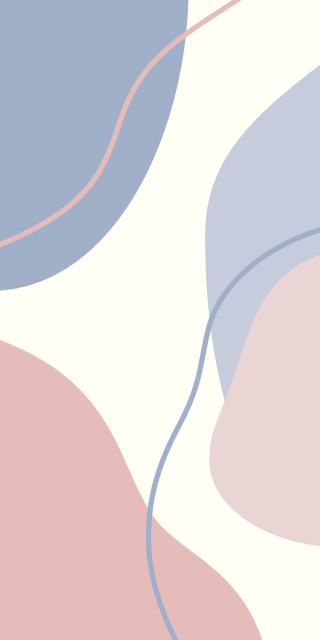
Write a WebGL 1 fragment shader that draws this background.

```glsl
precision highp float;
// Calm pastel background: soft organic blobs entering from the canvas sides,
// with two thin ribbons flowing over them. Every contour is a chain of cubic
// Bezier curves; distance and ray crossings give smooth fills and strokes.

#define CREAM    vec3(1.0, 1.0, 0.965)
#define BLUE     vec3(0.63, 0.69, 0.79)
#define LAVENDER vec3(0.78, 0.80, 0.865)
#define ROSE     vec3(0.90, 0.737, 0.73)
#define BLUSH    vec3(0.913, 0.838, 0.83)
#define RIBBON_HALF_WIDTH 0.82
#define CURVE_STEPS 24

// Rays run toward the contour: right for left-hand blobs, left for the others.
#define RAY_RIGHT 1.0
#define RAY_LEFT -1.0

uniform vec2 u_resolution;

// Canvas units: 100 wide, 200 high, origin at the lower left.
vec2 pos;

// Contour state: x = distance so far, y = -1 inside or +1 outside.
const vec2 EMPTY_PATH = vec2(1000.0, 1.0);

vec2 bezierPoint(vec2 a, vec2 b, vec2 c, vec2 d, float t) {
  vec2 ab = mix(a, b, t), bc = mix(b, c, t), cd = mix(c, d, t);
  return mix(mix(ab, bc, t), mix(bc, cd, t), t);
}

float segmentDistance(vec2 a, vec2 b) {
  vec2 edge = b - a, offset = pos - a;
  float along = clamp(dot(offset, edge) / dot(edge, edge), 0.0, 1.0);
  return length(offset - edge * along);
}

// Extends a contour by one curve, updating its distance and side.
vec2 addCurve(vec2 path, float ray, vec2 a, vec2 b, vec2 c, vec2 d) {
  vec2 previous = a;
  for (int i = 1; i <= CURVE_STEPS; i++) {
    vec2 next = bezierPoint(a, b, c, d, float(i) / float(CURVE_STEPS));
    path.x = min(path.x, segmentDistance(previous, next));
    if ((previous.y > pos.y) != (next.y > pos.y)) {
      float t = (pos.y - previous.y) / (next.y - previous.y);
      if ((mix(previous.x, next.x, t) - pos.x) * ray > 0.0) path.y = -path.y;
    }
    previous = next;
  }
  return path;
}

float blueBlob() {
  vec2 path = addCurve(EMPTY_PATH, RAY_RIGHT, vec2(58.9, 200.5),
    vec2(57.8, 158.3), vec2(36.5, 111.5), vec2(-0.5, 109.1));
  return path.x * path.y;
}

float roseBlob() {
  vec2 shoulder = vec2(33.3, 67.4), waist = vec2(46.9, 40.1);
  vec2 path = addCurve(EMPTY_PATH, RAY_RIGHT, vec2(-0.5, 94.0),
    vec2(11.7, 89.1), vec2(24.0, 82.8), shoulder);
  path = addCurve(path, RAY_RIGHT, shoulder, vec2(39.1, 57.8), vec2(41.7, 48.4), waist);
  path = addCurve(path, RAY_RIGHT, waist, vec2(55.2, 26.8), vec2(74.2, 24.2), vec2(82.3, -1.0));
  return path.x * path.y;
}

float lavenderBlob() {
  vec2 side = vec2(64.1, 126.6);
  vec2 path = addCurve(EMPTY_PATH, RAY_LEFT, vec2(101.6, 181.0),
    vec2(79.4, 164.1), vec2(64.1, 150.5), side);
  path = addCurve(path, RAY_LEFT, side, vec2(64.1, 110.2), vec2(65.4, 90.6), vec2(71.6, 69.8));
  return path.x * path.y;
}

float blushBlob() {
  vec2 slope = vec2(70.3, 75.0), side = vec2(65.4, 56.3);
  vec2 path = addCurve(EMPTY_PATH, RAY_LEFT, vec2(101.6, 121.1),
    vec2(78.1, 112.8), vec2(78.1, 93.2), slope);
  path = addCurve(path, RAY_LEFT, slope, vec2(67.2, 66.7), vec2(65.4, 63.3), side);
  path = addCurve(path, RAY_LEFT, side, vec2(65.4, 41.1), vec2(83.3, 30.7), vec2(101.6, 29.2));
  return path.x * path.y;
}

float roseRibbon() {
  vec2 bend = vec2(38.0, 163.5);
  vec2 path = addCurve(EMPTY_PATH, RAY_RIGHT, vec2(76.0, 201.3),
    vec2(57.3, 188.8), vec2(44.8, 182.8), bend);
  path = addCurve(path, RAY_RIGHT, bend, vec2(32.6, 147.9), vec2(29.9, 135.4), vec2(-1.6, 122.9));
  return path.x - RIBBON_HALF_WIDTH;
}

float blueRibbon() {
  vec2 upper = vec2(65.1, 97.1), middle = vec2(55.2, 65.6), lower = vec2(46.4, 32.0);
  vec2 path = addCurve(EMPTY_PATH, RAY_RIGHT, vec2(101.6, 128.6),
    vec2(82.0, 123.2), vec2(68.2, 110.2), upper);
  path = addCurve(path, RAY_RIGHT, upper, vec2(62.0, 84.1), vec2(63.0, 80.2), middle);
  path = addCurve(path, RAY_RIGHT, middle, vec2(48.4, 52.6), vec2(46.4, 42.4), lower);
  path = addCurve(path, RAY_RIGHT, lower, vec2(46.4, 20.3), vec2(50.3, 8.6), vec2(55.7, -1.6));
  return path.x - RIBBON_HALF_WIDTH;
}

// Paints a colour where the signed distance is negative, one pixel soft.
vec3 paint(vec3 base, vec3 colour, float dist) {
  float pixel = 100.0 / u_resolution.x;
  return mix(base, colour, clamp(0.5 - dist / pixel, 0.0, 1.0));
}

void main() {
  pos = gl_FragCoord.xy / u_resolution * vec2(100.0, 200.0);

  // Blobs from back to front, then the ribbons
  vec3 colour = paint(CREAM, BLUE, blueBlob());
  colour = paint(colour, ROSE, roseBlob());
  colour = paint(colour, LAVENDER, lavenderBlob());
  colour = paint(colour, BLUSH, blushBlob());
  colour = paint(colour, ROSE, roseRibbon());
  colour = paint(colour, BLUE, blueRibbon());
  gl_FragColor = vec4(colour, 1.0);
}
```
